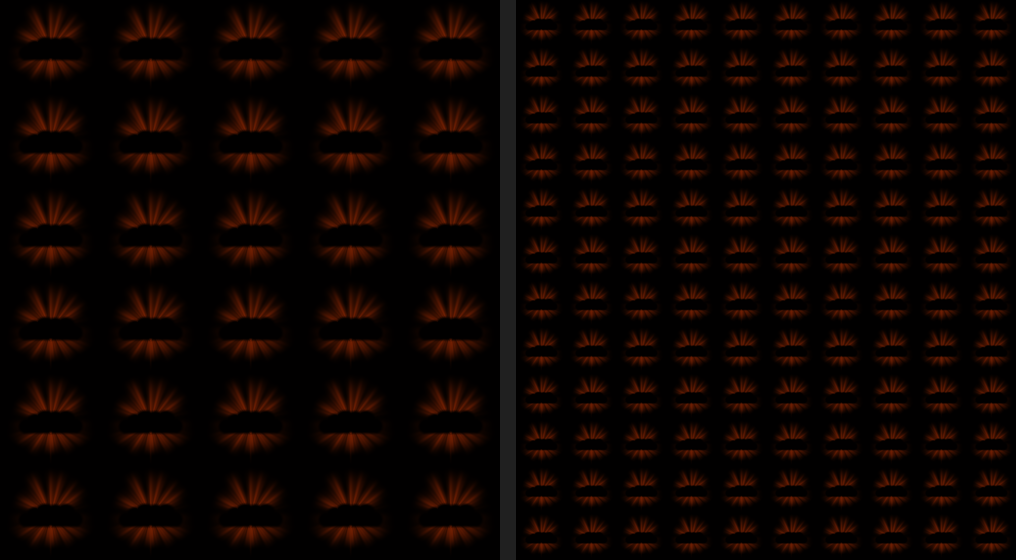
Left: one tile. Right: repeated 2 by 2.
Reproduce this pattern procedurally as a Shadertoy shader.

```glsl
// Draws a seamless grid of dark clouds, each backlit by a fan of ember rays.

const vec2 REPEATS = vec2(5.0, 6.0);      // whole repeats across and down
const vec2 CENTRE = vec2(0.507, 0.477);   // burst centre inside a cell
const vec3 NIGHT = vec3(0.004, 0.0, 0.0);
const vec3 EMBER = vec3(0.50, 0.137, 0.011);
const float GAIN = 1.65;                  // light exposure
const float CLOUD_BASE = -0.108;          // height of the flat underside
const float EDGE_SOFTNESS = 0.036;
const float RAY_START = 0.13;             // radius where rays begin to fade
const float HALO_REACH = 0.18;            // spread of light off the cloud edge
const float HALO_STRENGTH = 0.24;

// Cloud lobes: centre x, centre y, radius, in cell heights
const int LOBES = 6;
const vec3 LOBE[LOBES] = vec3[](
    vec3(-0.262, -0.045, 0.066), vec3(-0.165, -0.01, 0.086),
    vec3(-0.055, 0.0, 0.112), vec3(0.05, -0.003, 0.108),
    vec3(0.158, 0.012, 0.098), vec3(0.262, -0.042, 0.068));

// Rays: direction and half width in degrees, reach, strength
const int RAYS = 12;
const vec4 RAY[RAYS] = vec4[](
    vec4(151.0, 11.0, 0.46, 0.75), vec4(131.0, 5.0, 0.44, 0.4),
    vec4(116.0, 8.0, 0.54, 1.0), vec4(90.0, 5.5, 0.53, 0.75),
    vec4(75.0, 8.0, 0.53, 0.8), vec4(54.0, 5.5, 0.51, 0.7),
    vec4(38.0, 8.0, 0.50, 0.7), vec4(-33.0, 7.0, 0.45, 0.45),
    vec4(-55.0, 9.0, 0.42, 0.75), vec4(-88.0, 16.0, 0.37, 1.0),
    vec4(-123.0, 9.0, 0.43, 0.8), vec4(-147.0, 7.0, 0.45, 0.45));

float boxDistance(vec2 p, vec2 halfSize) {
    vec2 q = abs(p) - halfSize;
    return length(max(q, 0.0)) + min(max(q.x, q.y), 0.0);
}

float cloudDistance(vec2 p) {
    float d = boxDistance(p - vec2(0.0, -0.055), vec2(0.25, 0.053));
    for (int i = 0; i < LOBES; i++)
        d = min(d, length(p - LOBE[i].xy) - LOBE[i].z);
    d = max(d, CLOUD_BASE - p.y);
    // Small notch in the underside
    return max(d, 0.030 - length(p - vec2(0.0, -0.128)));
}

// Fine streaks; whole frequencies close the circle
float striation(float angle) {
    return 0.86 + 0.12 * sin(29.0 * angle + 1.0)
                + 0.09 * sin(47.0 * angle + 2.3);
}

float rayGlow(vec2 p, float angle) {
    float r = length(p);
    float glow = 0.0;
    for (int i = 0; i < RAYS; i++) {
        vec4 ray = RAY[i];
        float turn = mod(degrees(angle) - ray.x + 180.0, 360.0) - 180.0;
        float beam = exp(-turn * turn / (ray.y * ray.y));
        glow += ray.w * beam * (1.0 - smoothstep(RAY_START, ray.z, r));
    }
    return glow;
}

// Broad light hugging the cloud, weak towards the sides
float haloGlow(float d, float angle) {
    float fade = 1.0 - smoothstep(0.0, HALO_REACH, d);
    return HALO_STRENGTH * fade * smoothstep(0.1, 0.6, abs(sin(angle)));
}

// Thin downward needle and a faint sideways haze
float accentGlow(vec2 p) {
    float needle = exp(-pow(p.x / 0.010, 2.0)) * step(p.y, 0.0)
                 * (1.0 - smoothstep(0.15, 0.47, -p.y));
    float haze = exp(-pow((p.y + 0.03) / 0.05, 2.0))
               * (1.0 - smoothstep(0.26, 0.48, abs(p.x)));
    return 0.25 * needle + 0.11 * haze;
}

void mainImage(out vec4 fragColor, in vec2 fragCoord) {
    // Cell coordinates in units of the cell height
    vec2 cell = fract(fragCoord / iResolution.xy * REPEATS);
    float aspect = iResolution.x * REPEATS.y / (iResolution.y * REPEATS.x);
    vec2 p = (cell - CENTRE) * vec2(aspect, 1.0);
    float angle = atan(p.y, p.x + 1e-5);
    float d = cloudDistance(p);

    // Light behind the silhouette
    float glow = (rayGlow(p, angle) + haloGlow(d, angle)) * striation(angle);
    float light = 1.0 - exp(-GAIN * (glow + accentGlow(p)));
    light *= smoothstep(-0.008, EDGE_SOFTNESS, d);

    fragColor = vec4(NIGHT + EMBER * light, 1.0);
}
```
